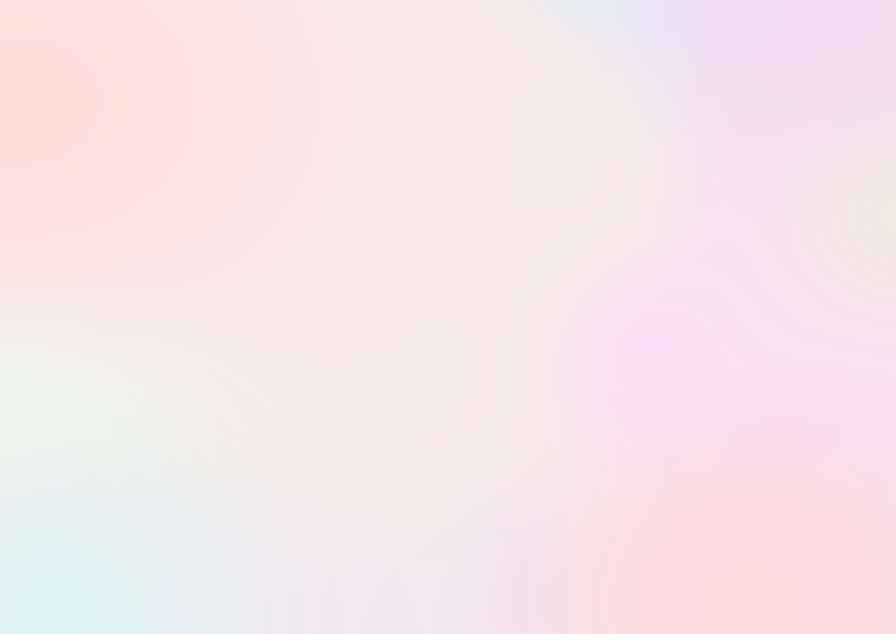
Write a Shadertoy shader that draws this background.

```glsl
// A pale pastel mesh gradient: cream centre, peach and mint at the left,
// lilac, rose and coral at the right. Soft elliptical glows are layered
// over a cream base, each with its own size and edge firmness.

const vec3 CREAM  = vec3(0.965, 0.917, 0.908);
const vec3 BLUSH  = vec3(0.957, 0.904, 0.933);
const vec3 ROSE   = vec3(0.969, 0.886, 0.937);
const vec3 LILAC  = vec3(0.955, 0.873, 0.957);
const vec3 VIOLET = vec3(0.914, 0.896, 0.976);
const vec3 SKY    = vec3(0.875, 0.933, 0.961);
const vec3 BEIGE  = vec3(0.945, 0.910, 0.870);
const vec3 ORCHID = vec3(0.978, 0.872, 0.962);
const vec3 CORAL  = vec3(0.995, 0.866, 0.872);
const vec3 MAUVE  = vec3(0.938, 0.887, 0.946);
const vec3 PEACH  = vec3(1.000, 0.872, 0.860);
const vec3 IVORY  = vec3(0.950, 0.961, 0.914);
const vec3 AQUA   = vec3(0.878, 0.949, 0.949);

// Elliptical falloff; a higher firmness gives a flatter core and crisper rim.
float glow(vec2 uv, vec2 centre, vec2 radii, float firmness) {
    vec2 d = (uv - centre) / radii;
    return exp(-pow(dot(d, d) + 1e-5, firmness));
}

// Cream base turning to blush below and to rose at the right.
vec3 baseWash(vec2 uv) {
    vec3 col = mix(CREAM, BLUSH, 1.0 - smoothstep(0.0, 0.38, uv.y));
    return mix(col, ROSE, smoothstep(0.58, 0.80, uv.x));
}

// Lilac corner with a violet and sky fringe, and a beige patch at the rim.
vec3 upperRight(vec3 col, vec2 uv) {
    col = mix(col, LILAC,  glow(uv, vec2(0.90, 0.99), vec2(0.25, 0.25), 1.2));
    col = mix(col, VIOLET, 0.9 * glow(uv, vec2(0.69, 0.94), vec2(0.08, 0.16), 1.0));
    col = mix(col, SKY,    glow(uv, vec2(0.65, 1.01), vec2(0.055, 0.08), 1.0));
    return mix(col, BEIGE, glow(uv, vec2(1.01, 0.66), vec2(0.095, 0.12), 1.0));
}

// Coral pool under an orchid band, with a mauve edge on its left.
vec3 lowerRight(vec3 col, vec2 uv) {
    col = mix(col, ORCHID, glow(uv, vec2(0.73, 0.44), vec2(0.10, 0.14), 1.0));
    col = mix(col, ORCHID, 0.9 * glow(uv, vec2(0.90, 0.33), vec2(0.18, 0.10), 1.0));
    col = mix(col, MAUVE,  0.8 * glow(uv, vec2(0.59, 0.06), vec2(0.06, 0.16), 1.0));
    return mix(col, CORAL, glow(uv, vec2(0.84, 0.05), vec2(0.22, 0.25), 1.4));
}

// Peach above, ivory between, aqua below.
vec3 leftSide(vec3 col, vec2 uv) {
    col = mix(col, PEACH, glow(uv, vec2(0.02, 0.84), vec2(0.30, 0.33), 1.0));
    col = mix(col, IVORY, glow(uv, vec2(0.00, 0.35), vec2(0.20, 0.14), 1.2));
    return mix(col, AQUA, glow(uv, vec2(0.06, 0.04), vec2(0.23, 0.28), 1.1));
}

void mainImage(out vec4 fragColor, in vec2 fragCoord) {
    vec2 uv = fragCoord / iResolution.xy;

    vec3 col = baseWash(uv);
    col = upperRight(col, uv);

    // Cream disc whose right rim cuts into the lilac side.
    col = mix(col, CREAM, glow(uv, vec2(0.56, 0.72), vec2(0.20, 0.28), 3.0));

    col = lowerRight(col, uv);
    col = leftSide(col, uv);
    fragColor = vec4(col, 1.0);
}
```
